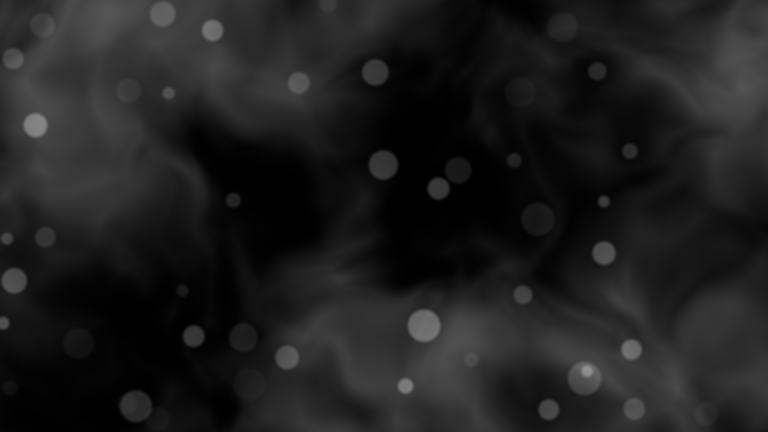
This background is drawn by a Shadertoy shader. Its source:

```glsl
// Soft grey smoke wisps on black with scattered out-of-focus light discs.

const int DISC_COUNT = 46;
const float TAU = 6.2831853;

vec2 hash2(vec2 p) {
    vec3 q = fract(p.xyx * vec3(0.1031, 0.1030, 0.0973));
    q += dot(q, q.yzx + 33.33);
    return fract((q.xx + q.yz) * q.zy);
}

float cornerSlope(vec2 cell, vec2 corner, vec2 local) {
    float angle = TAU * hash2(cell + corner).x;
    return dot(vec2(cos(angle), sin(angle)), local - corner);
}

// Gradient noise, roughly -0.7 to 0.7
float gradientNoise(vec2 p) {
    vec2 cell = floor(p), f = fract(p);
    vec2 u = f * f * f * (f * (f * 6.0 - 15.0) + 10.0);
    float bottom = mix(cornerSlope(cell, vec2(0, 0), f), cornerSlope(cell, vec2(1, 0), f), u.x);
    float top = mix(cornerSlope(cell, vec2(0, 1), f), cornerSlope(cell, vec2(1, 1), f), u.x);
    return mix(bottom, top, u.y);
}

float fbm(vec2 p, int octaves) {
    float sum = 0.0, amplitude = 1.0;
    for (int i = 0; i < octaves; i++) {
        sum += amplitude * gradientNoise(p);
        p = mat2(1.6, 1.2, -1.2, 1.6) * p + 17.3;
        amplitude *= 0.5;
    }
    return sum;
}

// Rounded crests along the zero lines of the noise
float wisps(vec2 p) {
    float n = gradientNoise(p);
    return 0.55 - 2.5 * sqrt(n * n + 0.004);
}

float lobe(vec2 p, vec2 center, float radius) {
    vec2 d = (p - center) / radius;
    return exp(-dot(d, d));
}

// Broad banks of smoke and dark hollows
float smokeCoverage(vec2 p, float aspect) {
    vec2 side = vec2(aspect, 1.0);
    float banks = lobe(p, side * vec2(0.17, 0.92), 0.36)
                + lobe(p, side * vec2(0.95, 0.76), 0.30)
                + lobe(p, side * vec2(0.47, 0.10), 0.30)
                + 0.7 * lobe(p, side * vec2(0.76, 0.20), 0.28);
    float hollows = lobe(p, side * vec2(0.65, 0.63), 0.34)
                  + lobe(p, side * vec2(0.20, 0.22), 0.26);
    return 1.35 * banks - 1.3 * hollows;
}

// Warped noise and wisps, fading gently into black
float smoke(vec2 p, float coverage) {
    vec2 warp = vec2(fbm(p * 2.2 + 4.7, 3), fbm(p * 2.2 + 31.9, 3));
    vec2 q = p + 0.16 * warp;
    float density = coverage + 1.7 * fbm(q * 2.8 + 9.1, 4);
    density += 0.75 * wisps(q * 3.6 + 2.3) + 0.4 * wisps(q * 7.0 + 13.0);
    float tone = 0.075 + 0.105 * density;
    return 0.5 * (tone + sqrt(tone * tone + 0.0008));
}

float disc(vec2 p, vec2 center, float radius, float blur) {
    return 1.0 - smoothstep(radius - blur, radius + blur, length(p - center));
}

// Translucent discs of random place, size and glow
float lightDiscs(vec2 p, float aspect, float pixel) {
    float light = 0.0;
    for (int i = 0; i < DISC_COUNT; i++) {
        vec2 place = hash2(vec2(float(i) + 0.5, 7.3));
        vec2 traits = hash2(vec2(float(i) + 0.5, 41.7));
        vec2 center = vec2(pow(place.x, 1.2) * aspect, place.y);
        float radius = mix(0.012, 0.043, traits.x);
        float glow = mix(0.03, 0.25, traits.y);
        light += glow * disc(p, center, radius, max(0.006, pixel));
    }
    return light;
}

void mainImage(out vec4 fragColor, in vec2 fragCoord) {
    vec2 p = fragCoord / iResolution.y;
    float aspect = iResolution.x / iResolution.y;

    float shade = smoke(p, smokeCoverage(p, aspect));
    shade += lightDiscs(p, aspect, 1.0 / iResolution.y);

    fragColor = vec4(vec3(clamp(shade, 0.0, 1.0)), 1.0);
}
```
